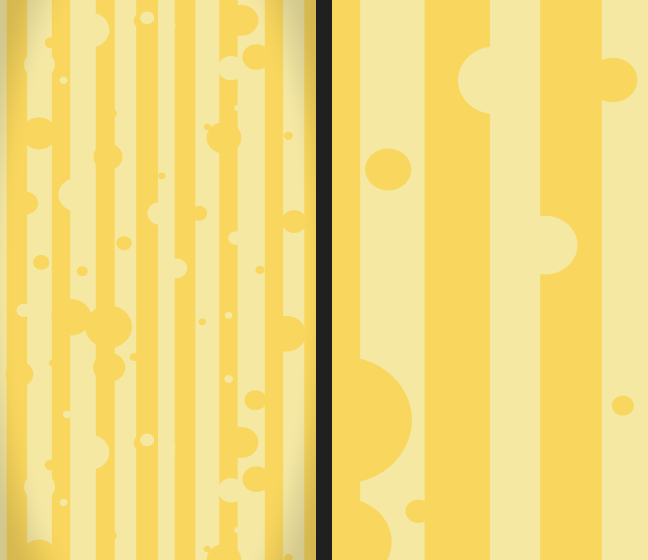
Left: the whole. Right: its middle third, enlarged.
Reproduce this pattern procedurally as a Shadertoy shader.

```glsl
// Uneven vertical stripes in cream and yellow, strewn with slightly wide dots
// in the same two colours. Dots are hashed around each stripe edge and repeat
// down the canvas; a soft elliptical vignette darkens the corners.

#define CREAM vec3(0.96, 0.91, 0.64)
#define YELLOW vec3(0.975, 0.84, 0.365)
#define REPEAT_HEIGHT 1.336   // all lengths are in canvas widths
#define DOTS_PER_EDGE 4
#define DOT_MIN 0.011
#define DOT_MAX 0.078
#define DOT_STRETCH 1.1       // width over height
#define SIDE_JITTER 0.09
#define YELLOW_SHARE 0.62
#define CORNER_SHADE 0.86

const int EDGE_COUNT = 15;
const float EDGES[EDGE_COUNT] = float[](
    0.021, 0.086, 0.164, 0.222, 0.303, 0.363, 0.431, 0.500,
    0.553, 0.618, 0.694, 0.752, 0.838, 0.896, 0.963);

float hash(vec2 cell, float seed) {
    return fract(sin(dot(vec3(cell, seed), vec3(127.1, 311.7, 74.7))) * 43758.5);
}

// 0 on cream stripes, 1 on yellow ones
float stripes(float x, float pixel) {
    float yellow = 0.0;
    float side = 1.0;
    for (int i = 0; i < EDGE_COUNT; i++) {
        yellow += side * smoothstep(-pixel, pixel, x - EDGES[i]);
        side = -side;
    }
    return yellow;
}

// Coverage of one dot, wrapped over the vertical repeat
float dotMask(vec2 p, vec2 center, float radius, float pixel) {
    vec2 d = p - center;
    d.y = mod(d.y + 0.5 * REPEAT_HEIGHT, REPEAT_HEIGHT) - 0.5 * REPEAT_HEIGHT;
    d.y *= DOT_STRETCH;
    return 1.0 - smoothstep(-pixel, pixel, length(d) - radius);
}

// Lays the dots over the stripes, staggered from edge to edge
float addDots(float yellow, vec2 p, float pixel) {
    for (int i = 1; i < EDGE_COUNT - 1; i++) {
        for (int k = 0; k < DOTS_PER_EDGE; k++) {
            vec2 cell = vec2(i, k);
            float row = float(k) / float(DOTS_PER_EDGE) + 0.382 * float(i);
            row += 0.12 * hash(cell, 1.0);
            float x = EDGES[i] + SIDE_JITTER * (hash(cell, 2.0) - 0.5);
            float size = hash(cell, 3.0);
            float radius = mix(DOT_MIN, DOT_MAX, size * size);
            float tone = step(hash(cell, 4.0), YELLOW_SHARE);
            vec2 center = vec2(x, row * REPEAT_HEIGHT);
            yellow = mix(yellow, tone, dotMask(p, center, radius, pixel));
        }
    }
    return yellow;
}

void mainImage(out vec4 fragColor, in vec2 fragCoord) {
    vec2 uv = fragCoord / iResolution.xy;
    float pixel = 0.7 / iResolution.x;

    // Horizontal position and depth below the top edge
    vec2 p = vec2(fragCoord.x, iResolution.y - fragCoord.y) / iResolution.x;

    float yellow = addDots(stripes(p.x, pixel), p, pixel);
    vec3 color = mix(CREAM, YELLOW, yellow);

    // Vignette
    float spread = length((2.0 * uv - 1.0) * vec2(1.0, 0.75));
    color *= mix(1.0, CORNER_SHADE, smoothstep(0.92, 1.2, spread));

    fragColor = vec4(color, 1.0);
}
```
